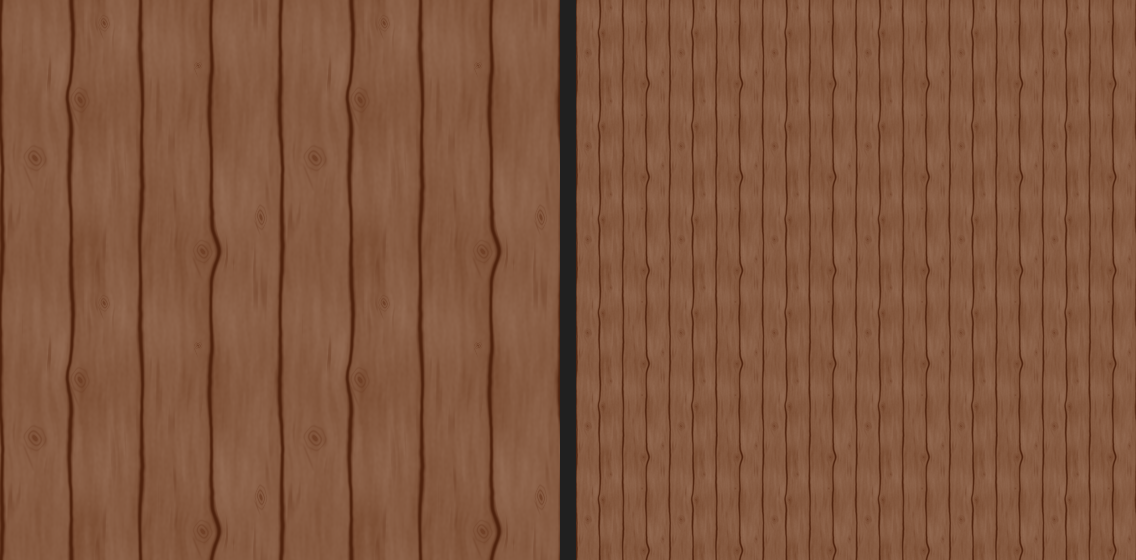
Left: one tile. Right: repeated 3 by 3.
This texture is drawn by a Shadertoy shader. Its source:

```glsl
// Brown wooden planks with wavy dark seams, vertical grain and ringed knots.

const float TAU = 6.2831853;
const float REPEATS = 2.0;   // tiles across and down
const float PLANKS = 4.0;    // planks in one tile
const int KNOTS = 6;

const vec3 WOOD = vec3(0.53, 0.36, 0.26);
const vec3 TONE_STEP = vec3(0.031, 0.037, 0.040);
const vec3 STROKE = vec3(0.42, 0.23, 0.13);
const vec3 SEAM_EDGE = vec3(0.40, 0.22, 0.13);
const vec3 SEAM_CORE = vec3(0.31, 0.135, 0.05);

// Knots in tile units: centre, radius, vertical squeeze
const vec4 KNOT[KNOTS] = vec4[KNOTS](
    vec4(0.125, 0.435, 0.042, 0.90), vec4(0.286, 0.643, 0.035, 0.75),
    vec4(0.372, 0.917, 0.021, 0.70), vec4(0.724, 0.102, 0.036, 0.85),
    vec4(0.932, 0.224, 0.023, 0.50), vec4(0.708, 0.766, 0.015, 1.10));

vec3 hash3(vec2 p) {
    vec3 q = fract(vec3(p.xyx) * vec3(0.1031, 0.1030, 0.0973));
    q += dot(q, q.yxz + 33.33);
    return fract((q.xxy + q.yzz) * q.zyx);
}

// Shortest offset on the wrapping tile
vec2 wrapDelta(vec2 d) {
    return fract(d + 0.5) - 0.5;
}

// Cellular noise: one soft signed dab per cell, wrapping after "cells"
float dabs(vec2 p, vec2 cells, float seed) {
    p *= cells;
    vec2 home = floor(p);
    float sum = 0.0;
    for (int j = -1; j <= 1; j++)
    for (int i = -1; i <= 1; i++) {
        vec2 cell = home + vec2(i, j);
        vec3 h = hash3(mod(cell, cells) + seed);
        vec2 d = cell + h.xy - p;
        float w = max(0.0, 1.0 - dot(d, d));
        sum += (2.0 * h.z - 1.0) * w * w;
    }
    return sum;
}

// Sideways shift of a seam: layered sines plus a bulge around close knots
float seamShift(float id, float y) {
    float shift = 0.004 + 0.004 * sin(TAU * y + id * 2.3)
                + 0.002 * sin(TAU * 3.0 * y + id * 4.1);
    for (int i = 0; i < KNOTS; i++) {
        vec4 k = KNOT[i];
        vec2 d = wrapDelta(vec2(id / PLANKS, y) - k.xy);
        vec2 e = d / vec2(0.035, 0.055);
        shift += sign(d.x) * k.z * 1.1 * exp(-dot(e, e));
    }
    return shift;
}

// Knot ink: dark heart, uneven rings and a thin trailing fibre
float knotInk(vec2 d, float squeeze) {
    vec2 e = vec2(d.x * (1.0 + 0.15 * abs(d.y)), d.y * squeeze);
    float r = length(e + 0.06 * sin(e.yx * 5.0));
    float rings = pow(0.5 + 0.5 * cos(r * 15.0 - 1.5), 2.0);
    float ink = 0.55 * rings * (1.0 - smoothstep(0.75, 1.15, r));
    ink += 0.75 * (1.0 - smoothstep(0.1, 0.38, r));
    ink += 0.18 * (1.0 - smoothstep(0.2, 1.3, r));
    float fibre = (d.x + 1.0 + 0.4 * (d.y + 0.5)) / 0.12;
    float span = smoothstep(-3.2, -1.8, d.y) * (1.0 - smoothstep(-0.9, -0.3, d.y));
    return ink + 0.4 * span * exp(-fibre * fibre);
}

void mainImage(out vec4 fragColor, in vec2 fragCoord) {
    vec2 p = fract(fragCoord / iResolution.xy * REPEATS);
    float pixel = REPEATS / iResolution.y;

    // Nearest seam and the plank beside it
    float nearest = floor(p.x * PLANKS + 0.5);
    float id = mod(nearest, PLANKS);
    float side = p.x - nearest / PLANKS - seamShift(id, p.y);
    float plank = mod(id + (side < 0.0 ? PLANKS - 1.0 : 0.0), PLANKS);

    // Grain coordinates flow around the knots
    vec2 g = p + vec2(0.004 * sin(TAU * 2.0 * p.y + plank), plank * 0.37);
    float ink = 0.0;
    for (int i = 0; i < KNOTS; i++) {
        vec4 k = KNOT[i];
        vec2 delta = wrapDelta(p - k.xy);
        vec2 d = delta / k.z;
        g.x -= 0.6 * delta.x * exp(-0.3 * dot(d, d));
        ink += knotInk(d, k.w);
    }

    // Broad stains, plank tint and fine fibres
    float stain = dabs(g, vec2(9.0, 5.0), 3.0);
    float tone = 0.55 * stain + 0.3 * cos(TAU * (2.0 * p.y - 0.72))
               + 0.25 * cos(TAU * (plank + 0.4) / PLANKS)
               + 0.45 * dabs(g, vec2(44.0, 4.0), 11.0)
               + 0.35 * dabs(g, vec2(90.0, 14.0), 23.0)
               + 0.18 * dabs(p, vec2(110.0, 80.0), 37.0);
    vec3 color = WOOD + TONE_STEP * tone;

    // Scattered dark strokes along the grain
    float strokes = smoothstep(0.35, 1.0, dabs(g, vec2(72.0, 6.0), 51.0));
    float cluster = smoothstep(-0.2, 0.6, dabs(g, vec2(10.0, 6.0), 67.0));
    color = mix(color, STROKE, 0.5 * strokes * cluster);
    color = mix(color, STROKE, min(0.75 * ink, 0.8));

    // Seams: wide shade, soft edge, dark core of varying width
    float gap = abs(side + 0.0012 * dabs(p, vec2(24.0, 40.0), 83.0));
    float width = 0.0065 + 0.0018 * sin(TAU * 2.0 * p.y + id * 2.0);
    color = mix(color, STROKE, 0.3 * exp(-gap / 0.012));
    color = mix(color, SEAM_EDGE, 0.9 * (1.0 - smoothstep(0.5 * width, 1.7 * width + pixel, gap)));
    color = mix(color, SEAM_CORE, 1.0 - smoothstep(0.15 * width, 0.8 * width + pixel, gap));
    fragColor = vec4(color, 1.0);
}
```
